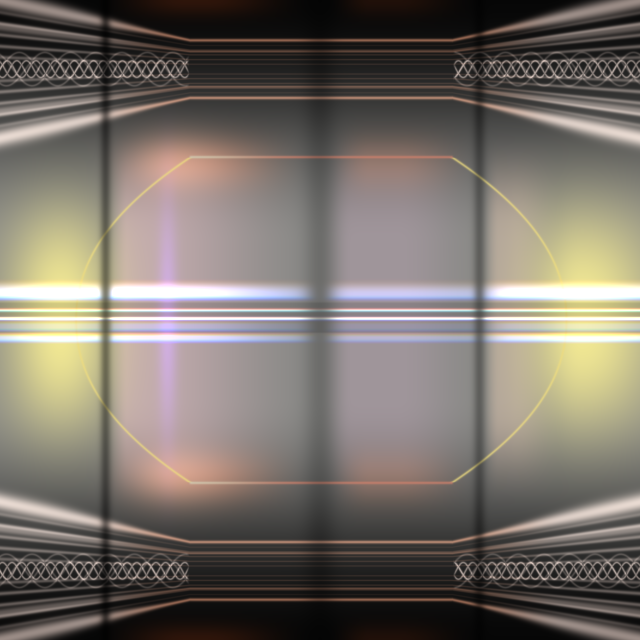
This background is drawn by a Shadertoy shader. Its source:

```glsl
// A soft mirrored light panel: a bevelled outline between golden side glows, crossed
// by prismatic streaks, with braided dark borders that fan out towards the sides.
// Built from Gaussian glows, power curves and sine strands, folded about mid-height.

const float MID_X = 0.502;           // centre of the outline
const float OUTLINE_Y = 0.2545;      // half height of the outline
const float OUTLINE_X = 0.383;       // half width at mid-height
const float BEVEL = 0.179;           // how far its corners are drawn in
const float CURVE = 2.15;            // power of its side curves
const float BORDER_Y = 0.392;        // border centre, from mid-height
const float BORDER_HALF = 0.045;     // border half height before fanning
const float FAN = 4.7;               // growth of the border outside the flat span
const vec3 COLUMNS = vec3(0.165, 0.5, 0.749);
const vec3 GREY = vec3(0.51, 0.51, 0.50);
const vec3 GOLD = vec3(0.98, 0.94, 0.58);
const vec3 AMBER = vec3(0.22, 0.08, 0.02);
const vec3 VIOLET = vec3(0.07, 0.02, 0.22);
const vec3 PALE = vec3(0.72, 0.65, 0.62);
const vec3 COPPER = vec3(0.62, 0.40, 0.30);
const float PRISM = 0.0022;          // colour split of the streaks

float glow(float x, float w) { return exp(-x * x / (w * w)); }

// Rises over a..b, falls over c..d
float span(float a, float b, float c, float d, float x) {
    return smoothstep(a, b, x) * (1.0 - smoothstep(c, d, x));
}

// Height profile of the horizontal streaks
float streaks(float y) {
    float broad = span(0.030, 0.038, 0.042, 0.064, y);
    float lower = 0.35 * span(-0.018, -0.014, -0.006, 0.0, y)
                + 0.60 * span(-0.036, -0.030, -0.025, -0.020, y);
    return broad + lower;
}

// Three interlaced sine strands
float braid(vec2 p, float height, float period, float width) {
    float sum = 0.0, k = 6.28318 / period;
    for (int i = 0; i < 3; i++) {
        float phase = k * p.x + 2.0944 * float(i);
        float slope = height * k * cos(phase);
        float dist = (p.y - height * sin(phase)) / sqrt(1.0 + slope * slope);
        sum = max(sum, glow(dist, width));
    }
    return sum;
}

// Border lines, fanning wider and paler at the sides
vec3 border(float x, float d, float outside, float px) {
    float fan = 1.0 + FAN * outside;
    float off = d - BORDER_Y;
    float q = abs(off) / (BORDER_HALF * fan);
    float side = smoothstep(0.0, 0.26, outside);
    float unit = BORDER_HALF * fan;
    float rim = glow((q - 1.0) * unit, max(0.0025 + 0.011 * side, px));
    float second = glow((q - 0.61) * unit, max(0.0018 + 0.005 * side, px));
    float fine = pow(0.5 + 0.5 * cos(q * 38.0), 3.0) * span(0.08, 0.2, 0.7, 0.95, q);
    vec3 tint = mix(COPPER, PALE, smoothstep(0.0, 0.18, outside));
    vec3 light = tint * (0.8 * rim + 0.45 * second + (0.18 + 0.25 * side) * fine);
    float woven = braid(vec2(x, off), 0.013, 0.045, max(0.0016, px))
                + 0.45 * braid(vec2(x, off), 0.026, 0.12, max(0.0018, px));
    return light + 0.55 * PALE * woven * smoothstep(0.0, 0.006, outside);
}

void mainImage(out vec4 fragColor, in vec2 fragCoord) {
    vec2 uv = fragCoord / iResolution.xy;
    float px = 0.8 / min(iResolution.x, iResolution.y);
    float x = uv.x, y = uv.y - 0.5, d = abs(y);
    float hx = abs(x - MID_X);
    float outside = max(hx - 0.205, 0.0);

    // Grey fade and panel tints
    vec3 col = vec3(0.025) + GREY * (1.0 - smoothstep(0.12, 0.5, d));
    float tall = 1.0 - smoothstep(0.15, 0.30, d);
    float leftPanel = span(0.165, 0.20, 0.22, 0.50, x);
    float rightPanel = span(0.50, 0.55, 0.62, 0.76, x);
    col += tall * (leftPanel * vec3(0.22, 0.13, 0.15) + rightPanel * vec3(0.09, 0.05, 0.08));
    col += tall * span(0.752, 0.78, 0.80, 0.88, x) * vec3(0.16, 0.11, 0.08);

    // Amber light near the outline and the outer rims
    float warmSpan = span(0.15, 0.29, 0.32, 0.49, x) + 0.65 * span(0.51, 0.58, 0.62, 0.75, x);
    col += AMBER * warmSpan * (glow(d - 0.245, 0.042) + 0.7 * glow(d - 0.5, 0.025));
    col += vec3(0.16, 0.12, 0.10) * glow(x - 0.27, 0.075) * glow(d - 0.25, 0.05);

    // Golden side glows and the violet shaft
    float gold = glow(x - 0.095, 0.085) + glow(x - 0.91, x < 0.91 ? 0.085 : 0.12);
    col = mix(col, GOLD, 0.93 * min(gold, 1.0) * exp(-pow(d / 0.17, 2.6)));
    col += VIOLET * glow(x - 0.262, 0.014) * glow(d, 0.17);

    // Outline: flat top and bottom joined by curved sides
    float t = d / OUTLINE_Y;
    float edge = hx - OUTLINE_X + BEVEL * pow(t, CURVE);
    float slope = BEVEL * CURVE / OUTLINE_Y * pow(t, CURVE - 1.0);
    float curved = glow(edge / sqrt(1.0 + slope * slope), max(0.0020, px))
                 * (1.0 - smoothstep(OUTLINE_Y - 0.002, OUTLINE_Y + 0.001, d));
    float flatLine = glow(d - OUTLINE_Y, max(0.0022, px)) * (1.0 - smoothstep(0.203, 0.208, hx));
    vec3 flatTint = mix(vec3(0.82, 0.80, 0.70), vec3(0.80, 0.50, 0.42), smoothstep(0.3, 0.47, x));
    col = mix(col, vec3(0.93, 0.86, 0.50), 0.7 * curved);
    col = mix(col, flatTint, 0.75 * flatLine);

    col += border(x, d, outside, px);

    // Dark columns
    vec3 seam = vec3(glow(x - COLUMNS.x, 0.008), glow(x - COLUMNS.y, 0.024), glow(x - COLUMNS.z, 0.009));
    float shade = dot(seam, vec3(0.42, 0.20, 0.32));
    col *= 1.0 - shade * mix(1.0, 1.5, smoothstep(0.25, 0.4, d));

    // Prismatic streaks, dimmed by the columns
    float power = 0.25 + 0.30 * span(0.165, 0.18, 0.28, 0.49, x) + 0.22 * smoothstep(0.755, 0.80, x)
                + 0.25 * (1.0 - smoothstep(0.15, 0.165, x));
    power *= 1.0 - min(dot(seam, vec3(0.65, 0.95, 0.70)), 1.0);
    vec3 split = vec3(streaks(y - PRISM), streaks(y), streaks(y + PRISM));
    col *= 1.0 - 0.13 * span(-0.022, -0.018, 0.025, 0.030, y);
    col += split * power * vec3(0.75, 0.85, 1.45);

    // Two thin bright lines
    float thin = max(0.0022, px);
    vec3 upper = vec3(glow(y - 0.0162, thin), glow(y - 0.0150, thin), glow(y - 0.0148, thin));
    vec3 lower = vec3(glow(y - 0.0026, thin), glow(y - 0.0022, thin), glow(y - 0.0016, thin * 1.3));
    float dim = 1.0 - 0.65 * min(seam.x + seam.y + seam.z, 1.0);
    col += dim * (0.45 * upper + 0.65 * lower);

    fragColor = vec4(clamp(col, 0.0, 1.0), 1.0);
}
```
